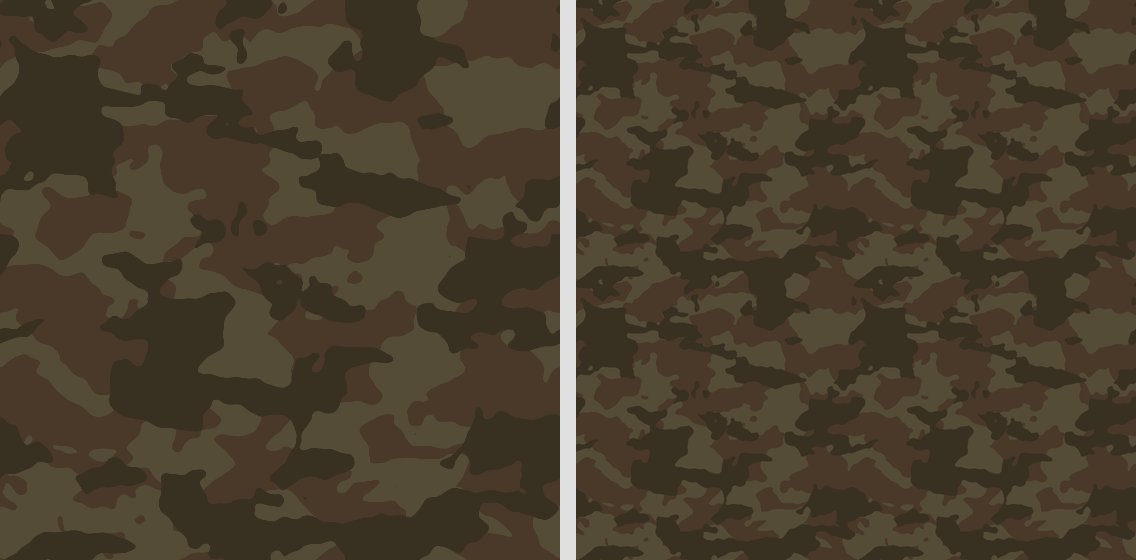
Left: one tile. Right: repeated 2 by 2.
Give the GLSL for this pattern, as a Shadertoy shader.

```glsl
const vec3 BROWN = vec3(0.29, 0.22, 0.16);
const vec3 GREEN = vec3(0.33, 0.30, 0.21);
const vec3 DARK  = vec3(0.22, 0.19, 0.13);

// Unit gradient at a lattice point, by integer hash
vec2 latticeGradient(vec2 cell, vec2 period, uint seed) {
    uvec2 c = uvec2(mod(cell, period));
    uint h = c.x * 1597u + c.y * 51749u + seed * 7919u + 1013u;
    h = (h ^ (h >> 16)) * 73244475u;
    h = (h ^ (h >> 15)) * 73244475u;
    h ^= h >> 16;
    float angle = 6.2832 * float(h & 65535u) / 65536.0;
    return vec2(cos(angle), sin(angle));
}

// Gradient noise that wraps after one unit of uv
float wrappedNoise(vec2 uv, vec2 period, uint seed) {
    vec2 p = uv * period, cell = floor(p), f = p - cell;
    vec2 fade = f * f * f * (f * (f * 6.0 - 15.0) + 10.0);
    vec2 right = vec2(1, 0), up = vec2(0, 1);
    float a = dot(latticeGradient(cell, period, seed), f);
    float b = dot(latticeGradient(cell + right, period, seed), f - right);
    float c = dot(latticeGradient(cell + up, period, seed), f - up);
    float d = dot(latticeGradient(cell + 1.0, period, seed), f - 1.0);
    return mix(mix(a, b, fade.x), mix(c, d, fade.x), fade.y);
}

// Wide patches, bent by a warp, with lobes and small bumps on the rim
float patchField(vec2 uv, vec2 period, uint seed) {
    vec2 warp = vec2(wrappedNoise(uv, vec2(9, 11), seed + 1u),
                     wrappedNoise(uv, vec2(9, 11), seed + 2u));
    vec2 q = uv + warp * vec2(0.07, 0.05);
    return wrappedNoise(q, period, seed + 3u)
         + 0.5 * wrappedNoise(q, period * 2.0, seed + 4u)
         + 0.2 * wrappedNoise(uv, vec2(29, 32), seed + 5u);
}

// Share of a pixel lying above the level, with a crisp rim
float coverage(float field, float level) {
    return clamp(2.0 * (field - level) / max(fwidth(field), 1e-5) + 0.5, 0.0, 1.0);
}

void mainImage(out vec4 fragColor, in vec2 fragCoord) {
    vec2 uv = fragCoord / iResolution.xy;

    // Green over brown, then dark bands over both
    float green = coverage(patchField(uv, vec2(6, 9), 20u), 0.04);
    float dark = coverage(patchField(uv, vec2(5, 8), 40u), 0.1);
    vec3 color = mix(BROWN, GREEN, green);
    color = mix(color, DARK, dark);

    fragColor = vec4(color, 1.0);
}
```
